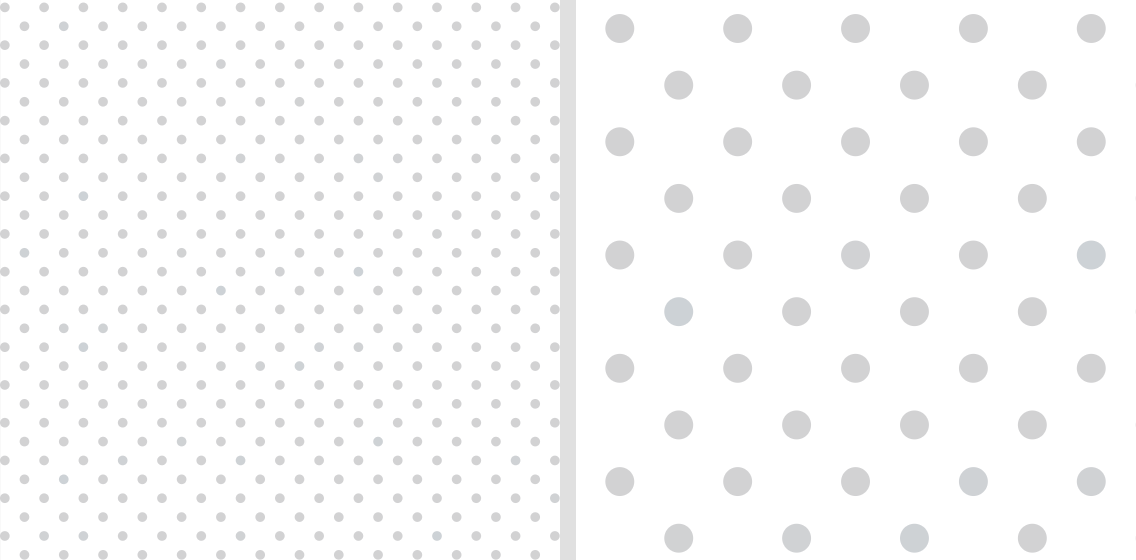
Left, the full canvas; right, a detail of the centre.
A Shadertoy shader for this pattern:

```glsl
// Small grey polka dots on white, in 30 staggered rows of 15 and 14 dots.
// Each pixel finds its nearest lattice point and fills a circle by distance;
// a hash gives a few dots a slightly cooler grey.

const vec2  PITCH     = vec2(0.07016, 0.03371); // column and row spacing
const vec2  FIRST_DOT = vec2(0.0086, 0.9868);   // centre of the top left dot
const float RADIUS    = 0.0086;
const float EDGE_LINE = 0.0012;                 // faint strip on the left border

const vec3 PAPER    = vec3(1.0);
const vec3 DOT_GREY = vec3(0.822, 0.822, 0.828);
const vec3 DOT_COOL = vec3(0.805, 0.822, 0.838);
const vec3 EDGE_TINT = vec3(0.965);

float hash(vec2 cell) {
    vec3 p = fract(vec3(cell.xyx) * 0.1031);
    p += dot(p, p.yzx + 33.33);
    return fract((p.x + p.y) * p.z);
}

// Coverage of a shape from its signed distance, smoothed over one pixel
float coverage(float dist, float pixel) {
    return clamp(0.5 - dist / pixel, 0.0, 1.0);
}

// Column and row of the nearest dot; odd rows shift by half a column
vec2 nearestCell(vec2 p, vec2 first, vec2 pitch) {
    float row = round((first.y - p.y) / pitch.y);
    float shift = 0.5 * mod(row, 2.0);
    return vec2(round((p.x - first.x) / pitch.x - shift), row);
}

vec2 cellCentre(vec2 cell, vec2 first, vec2 pitch) {
    float shift = 0.5 * mod(cell.y, 2.0);
    return first + vec2(cell.x + shift, -cell.y) * pitch;
}

void mainImage(out vec4 fragColor, in vec2 fragCoord) {
    vec2 p = fragCoord / iResolution.xy;
    float pixel = 1.0 / min(iResolution.x, iResolution.y);

    // Paper with its faint border
    vec3 color = mix(PAPER, EDGE_TINT, coverage(p.x - EDGE_LINE, pixel));

    // Staggered dots
    vec2 cell = nearestCell(p, FIRST_DOT, PITCH);
    float dist = length(p - cellCentre(cell, FIRST_DOT, PITCH)) - RADIUS;
    float coolness = smoothstep(0.9, 1.0, hash(cell + 7.0));
    color = mix(color, mix(DOT_GREY, DOT_COOL, coolness), coverage(dist, pixel));

    fragColor = vec4(color, 1.0);
}
```
